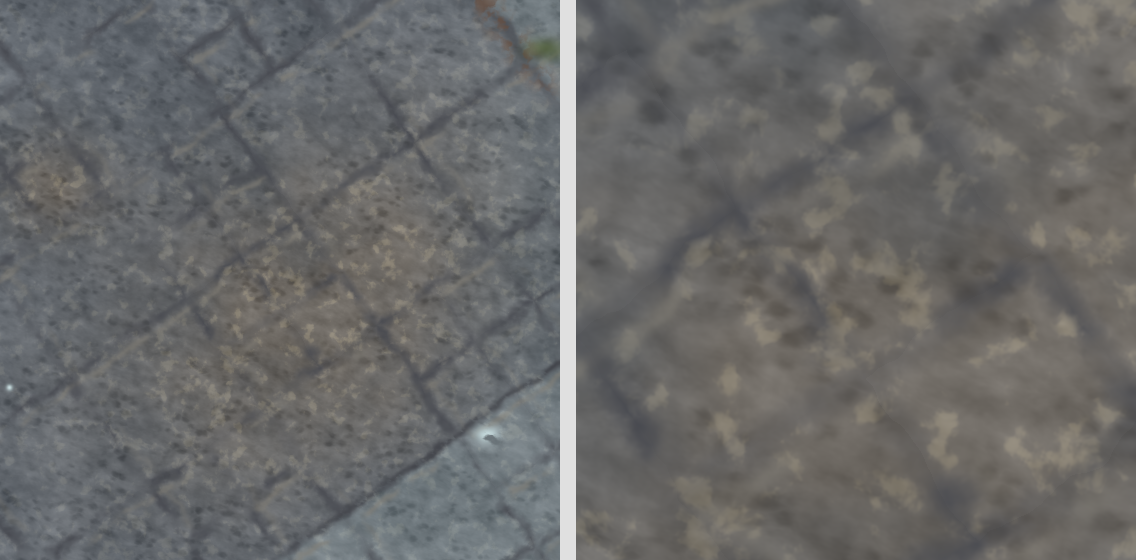
Left, the full canvas; right, a detail of the centre.
A WebGL 1 fragment shader for this texture:

```glsl
precision highp float;
// Worn grey paving on a slanted lattice: large square slabs mixed with
// cells split into four small setts. Broken, crumbling joints, pale rims,
// warm stains, crossing streaks and cellular pits weather the surface.
uniform vec2 u_resolution;

const vec2 ORIGIN = vec2(0.534, 0.609);
const vec2 ALONG = vec2(0.2044, 0.1419);
const vec2 ACROSS = vec2(0.1406, -0.1940);
const vec3 COOL = vec3(0.388, 0.412, 0.440);
const vec3 WARM = vec3(0.425, 0.406, 0.382);
const vec3 PALE = vec3(0.458, 0.495, 0.515);
const vec3 JOINT = vec3(0.270, 0.278, 0.305);
const vec3 EDGE = vec3(0.515, 0.500, 0.465);
const vec3 RUST = vec3(0.390, 0.300, 0.250);
const vec3 MOSS = vec3(0.340, 0.400, 0.250);

float hash(vec2 p) {
  vec3 q = fract(vec3(p.xyx) * 0.1031);
  q += dot(q, q.yzx + 33.33);
  return fract((q.x + q.y) * q.z);
}

float noise(vec2 p) {
  vec2 i = floor(p), f = fract(p);
  f = f * f * (3.0 - 2.0 * f);
  float low = mix(hash(i), hash(i + vec2(1.0, 0.0)), f.x);
  float high = mix(hash(i + vec2(0.0, 1.0)), hash(i + 1.0), f.x);
  return mix(low, high, f.y);
}

float fbm(vec2 p) {
  float sum = 0.0, weight = 0.5;
  for (int k = 0; k < 4; k++) {
    sum += weight * noise(p);
    p = mat2(1.6, 1.2, -1.2, 1.6) * p + 7.3;
    weight *= 0.5;
  }
  return sum;
}

// Distance to the nearest scattered point
float cellular(vec2 p) {
  vec2 i = floor(p), f = fract(p);
  float nearest = 2.0;
  for (int k = 0; k < 9; k++) {
    vec2 o = vec2(mod(float(k), 3.0), floor(float(k) / 3.0)) - 1.0;
    vec2 jitter = vec2(hash(i + o), hash(i + o + 57.0));
    nearest = min(nearest, length(o + jitter - f));
  }
  return nearest;
}

float spot(vec2 p, vec2 center, vec2 size) {
  vec2 d = (p - center) / size;
  return exp(-dot(d, d));
}

float ridge(float x, float center, float width) {
  float d = (x - center) / width;
  return exp(-d * d);
}

vec2 toLattice(vec2 p) {
  vec2 d = p - ORIGIN;
  float det = ALONG.x * ACROSS.y - ALONG.y * ACROSS.x;
  return vec2(d.x * ACROSS.y - d.y * ACROSS.x, ALONG.x * d.y - ALONG.y * d.x) / det;
}

// 2 for a cell split into four setts, 1 for a whole slab
float divisions(vec2 cell) {
  float column = mod(cell.x + 1.0, 5.0);
  bool splitColumn = column < 0.5;
  bool wholeColumn = splitColumn || abs(column - 3.0) < 0.5;
  bool middleRow = abs(cell.y + 0.5) < 1.0;
  return (middleRow ? splitColumn : !wholeColumn) ? 2.0 : 1.0;
}

void main() {
  vec2 uv = gl_FragCoord.xy / u_resolution;
  vec2 wobble = vec2(fbm(uv * 22.0), fbm(uv * 22.0 + 31.0)) - 0.47;
  vec2 lattice = toLattice(uv) + 0.10 * wobble;
  float split = divisions(floor(lattice));
  vec2 tile = floor(lattice * split);
  vec2 local = fract(lattice * split);
  vec2 gap = min(local, 1.0 - local) / split;
  float patchy = fbm(uv * 9.0 + 4.0);
  vec2 bent = uv + 0.012 * wobble;
  float streak = fbm(mat2(0.94, 0.34, -0.34, 0.94) * bent * vec2(40.0, 74.0));
  float cross = fbm(mat2(0.64, 0.77, -0.77, 0.64) * bent * 56.0 + 23.0);
  float grain = 0.6 * streak + 0.4 * cross - 0.47;

  // Slab tone: broad stains, paler outer slabs, one shade per tile
  float stain = spot(lattice, vec2(-0.25, 0.60), vec2(1.6, 1.15));
  stain += 0.8 * spot(uv, vec2(0.09, 0.67), vec2(0.10));
  stain = clamp(stain * (0.45 + 1.2 * patchy), 0.0, 1.0);
  vec3 color = mix(COOL, WARM, stain);
  vec2 beyond = smoothstep(1.95, 2.05, lattice);
  color = mix(color, PALE, max(max(beyond.x, beyond.y), 0.4 * smoothstep(0.72, 1.0, uv.x)));
  color += 0.025 * (hash(tile + split * 19.0 + 40.0) - 0.5);
  color += 0.12 * (patchy - 0.47) + 0.22 * grain;
  // Ragged pits and warm flecks
  float pit = 1.0 - smoothstep(0.05, 0.5, cellular(bent * vec2(44.0, 60.0)) + 0.5 * (streak - 0.47));
  color -= 0.065 * pit * smoothstep(0.40, 0.65, fbm(uv * 24.0));
  color += vec3(0.08, 0.07, 0.04) * smoothstep(0.54, 0.72, cross) * (0.4 + 0.6 * stain);
  // Worn pale rim below each upper joint, then the crumbling joints
  float rim = ridge(local.y / split, 0.085, 0.026) + 0.5 * ridge(local.x / split, 0.085, 0.026);
  color = mix(color, EDGE, 0.55 * min(rim, 1.0) * smoothstep(0.40, 0.62, fbm(uv * 16.0 + 17.0)));
  float strength = mix(0.25, 0.90, smoothstep(0.34, 0.62, fbm(uv * 17.0 + 70.0)));
  strength *= clamp(0.82 + 1.6 * grain, 0.0, 1.0);
  float depth = min(gap.x, gap.y) + 0.07 * (cross - 0.47);
  color = mix(color, JOINT, strength * (1.0 - smoothstep(-0.005, 0.045 + 0.05 * patchy, depth)));
  float seam = ridge(lattice.y, 1.985, 0.025) * smoothstep(0.45, 0.6, uv.x);
  color = mix(color, JOINT * 0.85, 0.55 * seam * smoothstep(0.32, 0.52, streak));
  // Rust and moss in the upper right joint, two bright scraps
  float rust = ridge(lattice.x, 2.0, 0.10) * smoothstep(0.78, 0.92, uv.y);
  color = mix(color, RUST, 0.8 * rust * smoothstep(0.35, 0.6, cross));
  color = mix(color, MOSS, 0.8 * spot(bent, vec2(0.975, 0.912), vec2(0.035, 0.018)));
  float scrap = spot(bent, vec2(0.87, 0.225), vec2(0.022, 0.016)) * smoothstep(0.25, 0.5, streak);
  scrap += spot(uv, vec2(0.017, 0.308), vec2(0.006));
  color = mix(color, vec3(0.78, 0.86, 0.87), min(scrap, 1.0));
  gl_FragColor = vec4(color, 1.0);
}
```
